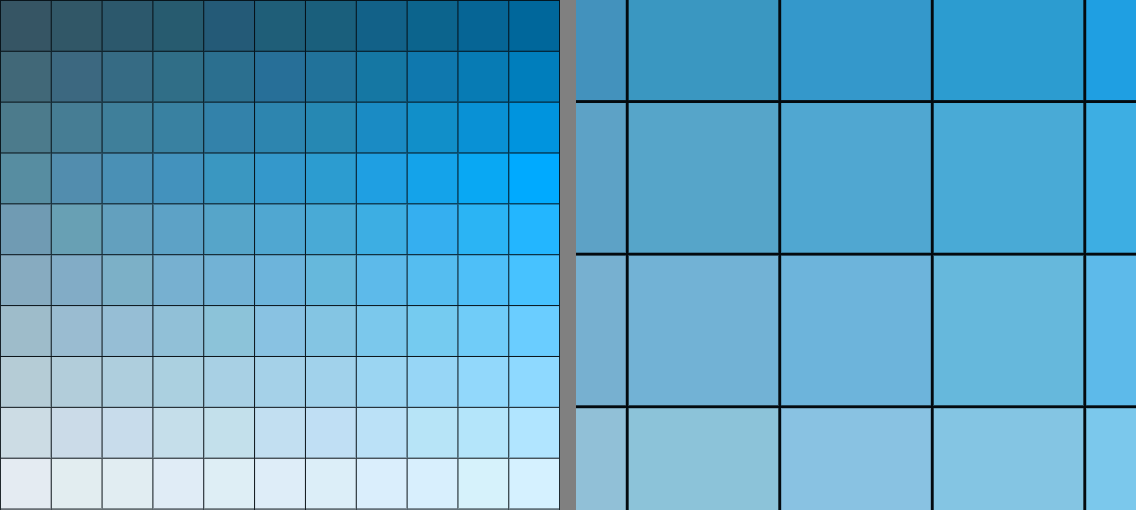
Left: the whole. Right: its middle third, enlarged.
Reproduce this pattern procedurally as a WebGL 2 fragment shader.

```glsl
#version 300 es
precision highp float;
// A chart of 11 by 10 flat blue swatches ruled with thin black lines.
// Columns run from slate grey to pure azure; rows run from dark shades,
// through the base tone in the fourth row, down to pale tints.

uniform vec2 u_resolution;
out vec4 fragColor;

float hash(vec2 p) {
    p = fract(p * vec2(0.1731, 0.2917) + 0.37);
    p += dot(p, p.yx + 19.19);
    return fract(p.x * p.y * 7.3);
}

// Swatch colour for a column and a row counted from the top left.
vec3 swatchColor(vec2 cell) {
    // Saturation rises slowly, then jumps after the seventh column.
    float saturation = cell.x < 6.5 ? 0.083 * cell.x : 1.0 - 0.113 * (10.0 - cell.x);
    vec3 base = mix(vec3(0.345, 0.549, 0.643), vec3(0.0, 0.667, 1.0), saturation);

    // Shades above the base row, tints below it.
    float shade = 1.0 - 0.131 * max(3.0 - cell.y, 0.0);
    float tint = 0.139 * max(cell.y - 3.0, 0.0);
    vec3 color = mix(base * shade, vec3(1.0), tint);

    // Slight drift between green and blue, none in the last column.
    float drift = (hash(cell) - 0.5) * 0.024 * step(cell.x, 9.5);
    return color + drift * vec3(0.3, -0.5, 1.0);
}

void main() {
    // Cell coordinates from the top left, with the outer rules just inside.
    vec2 uv = gl_FragCoord.xy / u_resolution;
    vec2 gridSize = vec2(11.015, 10.026);
    vec2 p = vec2(uv.x, 1.0 - uv.y) * gridSize - 0.0075;
    vec2 cell = clamp(floor(p), vec2(0.0), vec2(10.0, 9.0));

    // Ruled lines, with edges smoothed over one pixel.
    vec2 pixel = gridSize / u_resolution;
    vec2 lineDistance = abs(fract(p + 0.5) - 0.5);
    vec2 coverage = clamp(0.5 + (0.0095 - lineDistance) / pixel, 0.0, 1.0);
    float line = max(coverage.x, coverage.y);

    vec3 lineColor = vec3(0.01, 0.04, 0.06);
    fragColor = vec4(mix(swatchColor(cell), lineColor, line), 1.0);
}
```
